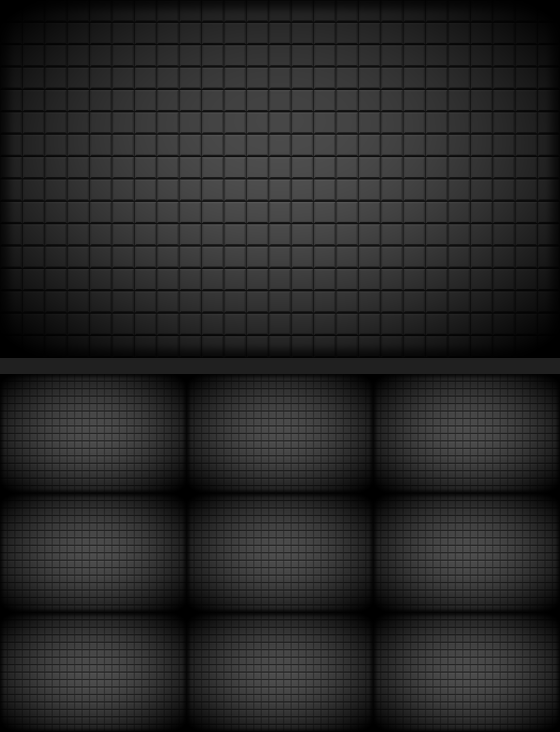
Top, the tile; bottom, the same tile 3 across and 3 down.
Reproduce this pattern procedurally as a Shadertoy shader.

```glsl
// Dark bevelled square tiles in a 25 by 16 grid, lit from above and dimmed
// towards the border. Each tile is a mitred box profile; the grid is
// supersampled so that its thin joints stay smooth at any canvas size.

const vec2 TILE_COUNT = vec2(25.0, 16.0);
const float FACE_GRAY = 0.298;
const float JOINT = 0.022;   // half width of the joint, in tiles
const float BEVEL = 0.085;   // outer border to flat face, in tiles
const int SAMPLES = 4;       // per axis

// Soft step from 0 to 1 centred on an edge
float softStep(float edge, float blur, float x) {
    return smoothstep(edge - blur, edge + blur, x);
}

// Relative brightness of one tile, p in 0..1 with y up
float tileShade(vec2 p, float joint, float bevel) {
    vec2 nearest = min(p, 1.0 - p);
    float border = min(nearest.x, nearest.y);

    // Bevel sides meet along the diagonals
    float sideShade = p.x < 0.5 ? 0.92 : 0.78;
    float endShade = p.y < 0.5 ? 0.30 : 1.16;
    float rimShade = mix(endShade, sideShade, softStep(0.0, 0.012, nearest.y - nearest.x));

    // Flat face with a faint vertical sheen
    float faceShade = mix(0.97, 1.03, p.y);
    float shade = mix(rimShade, faceShade, softStep(bevel, 0.012, border));

    // Horizontal joints are deeper than vertical ones
    float jointShade = nearest.y < nearest.x ? 0.18 : 0.42;
    return mix(jointShade, shade, softStep(joint, 0.008, border));
}

// Average of the tile pattern over one pixel
float tiledShade(vec2 fragCoord, vec2 size, vec2 count) {
    float total = 0.0;
    for (int j = 0; j < SAMPLES; j++) {
        for (int i = 0; i < SAMPLES; i++) {
            vec2 offset = (vec2(i, j) + 0.5) / float(SAMPLES) - 0.5;
            vec2 cell = fract((fragCoord + offset) / size * count);
            total += tileShade(cell, JOINT, BEVEL);
        }
    }
    return total / float(SAMPLES * SAMPLES);
}

// Elliptical falloff, equal on opposite edges
float vignette(vec2 uv, float reach) {
    float radius = length(uv * 2.0 - 1.0);
    return cos(1.5708 * min(radius / reach, 1.0));
}

// Narrow extra shadow along the canvas border
float borderShadow(vec2 uv, vec2 size, float width) {
    vec2 inset = min(uv, 1.0 - uv) * size / size.y;
    return mix(0.35, 1.0, smoothstep(0.0, width, min(inset.x, inset.y)));
}

void mainImage(out vec4 fragColor, in vec2 fragCoord) {
    vec2 size = iResolution.xy;
    vec2 uv = fragCoord / size;
    float light = vignette(uv, 1.33) * borderShadow(uv, size, 0.045);
    float gray = FACE_GRAY * light * tiledShade(fragCoord, size, TILE_COUNT);
    fragColor = vec4(vec3(gray), 1.0);
}
```
